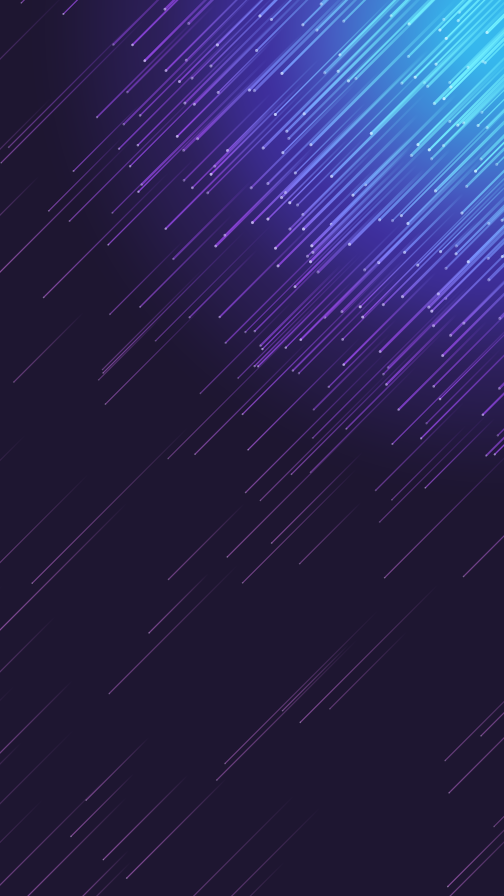
This background is drawn by a WebGL 2 fragment shader. Its source:

```glsl
#version 300 es
precision highp float;

uniform vec2 u_resolution;
out vec4 fragColor;

#define GLOW_CENTER vec2(1.0, 1.73)
#define LAYERS 4
#define LANE_PITCH 0.021
#define CELL_LENGTH 0.5
#define DENSE_CHANCE 0.88
#define SPARSE_CHANCE 0.085
#define THIN_WIDTH 0.0012
#define THICK_WIDTH 0.0032
#define HEAD_RADIUS 0.0030

const vec3 NIGHT  = vec3(0.116, 0.086, 0.192);
const vec3 PLUM   = vec3(0.180, 0.125, 0.365);
const vec3 INDIGO = vec3(0.245, 0.185, 0.620);
const vec3 BLUE   = vec3(0.275, 0.340, 0.750);
const vec3 AZURE  = vec3(0.250, 0.510, 0.830);
const vec3 CYAN   = vec3(0.210, 0.720, 0.930);

vec3 hash3(vec2 p) {
    vec3 q = fract(p.xyx * vec3(0.1031, 0.1030, 0.0973));
    q += dot(q, q.yxz + 33.33);
    return fract((q.xxy + q.yzz) * q.zyx);
}

// Rotates between canvas axes and (along, across) streak axes; its own inverse
vec2 diagonal(vec2 p) {
    return vec2(p.x + p.y, p.x - p.y) * inversesqrt(2.0);
}

// Corner light, from cyan through indigo to night
vec3 glowColor(float d) {
    vec3 c = mix(CYAN, AZURE, smoothstep(0.06, 0.27, d));
    c = mix(c, BLUE, smoothstep(0.22, 0.38, d));
    c = mix(c, INDIGO, smoothstep(0.33, 0.50, d));
    c = mix(c, PLUM, smoothstep(0.46, 0.71, d));
    return mix(c, NIGHT, smoothstep(0.62, 0.96, d));
}

vec3 streakColor(float d) {
    vec3 c = mix(vec3(0.45, 0.95, 1.0), vec3(0.47, 0.56, 1.0), smoothstep(0.22, 0.50, d));
    c = mix(c, vec3(0.56, 0.27, 0.88), smoothstep(0.44, 0.66, d));
    return mix(c, vec3(0.60, 0.34, 0.68), smoothstep(0.75, 1.15, d));
}

// Returns tail and head coverage of the streak in this cell of one layer
vec2 streak(vec2 s, float layer, float pixel) {
    float lane = floor(s.y / LANE_PITCH + layer * 0.27);
    float shift = hash3(vec2(lane + 150.0, layer * 17.0 + 5.0)).x;
    float cell = floor(s.x / CELL_LENGTH + shift);
    vec2 id = vec2(lane + 211.0, cell + layer * 31.0 + 9.0);
    vec3 place = hash3(id);
    vec3 look = hash3(id + 73.0);

    float len = mix(0.16, 0.44, place.x);
    vec2 head;
    head.x = (cell - shift) * CELL_LENGTH + 0.01 + place.y * (CELL_LENGTH - len - 0.02);
    head.y = (lane - layer * 0.27 + mix(0.25, 0.75, place.z)) * LANE_PITCH;

    // Crowded and bold near the light, few and fine far away
    float d = distance(diagonal(head), GLOW_CENTER);
    float chance = mix(DENSE_CHANCE, SPARSE_CHANCE, smoothstep(0.50, 1.15, d));
    float lit = 1.0 - smoothstep(0.55, 1.05, d);
    float present = step(look.x, chance);

    vec2 q = s - head;
    float halfWidth = mix(THIN_WIDTH, THICK_WIDTH, lit * look.y);
    float line = clamp((halfWidth - abs(q.y)) / pixel + 0.5, 0.0, 1.0);
    float start = clamp(q.x / pixel + 0.5, 0.0, 1.0);
    float along = clamp(q.x / len, 0.0, 1.0);
    float fade = 1.0 - pow(along, 1.4);
    float strength = mix(0.85, 1.0, lit) * mix(0.6, 1.0, look.z);
    float radius = HEAD_RADIUS * mix(0.5, 1.0, lit);
    float dotShape = clamp((radius - length(q)) / pixel + 0.5, 0.0, 1.0);
    return present * vec2(line * start * fade * strength,
                          dotShape * mix(0.45, 0.95, lit) * mix(0.4, 1.0, look.z));
}

void main() {
    vec2 p = gl_FragCoord.xy / u_resolution.x;
    float pixel = 1.0 / u_resolution.x;
    float d = distance(p, GLOW_CENTER);
    vec3 color = glowColor(d);
    vec3 tint = streakColor(d);
    vec3 headTint = mix(tint, vec3(0.92, 0.96, 1.0), 0.7);
    vec2 s = diagonal(p);

    for (int i = 0; i < LAYERS; i++) {
        vec2 cover = streak(s, float(i), pixel);
        color = mix(color, tint, cover.x);
        color = mix(color, headTint, cover.y);
    }
    fragColor = vec4(color, 1.0);
}
```
